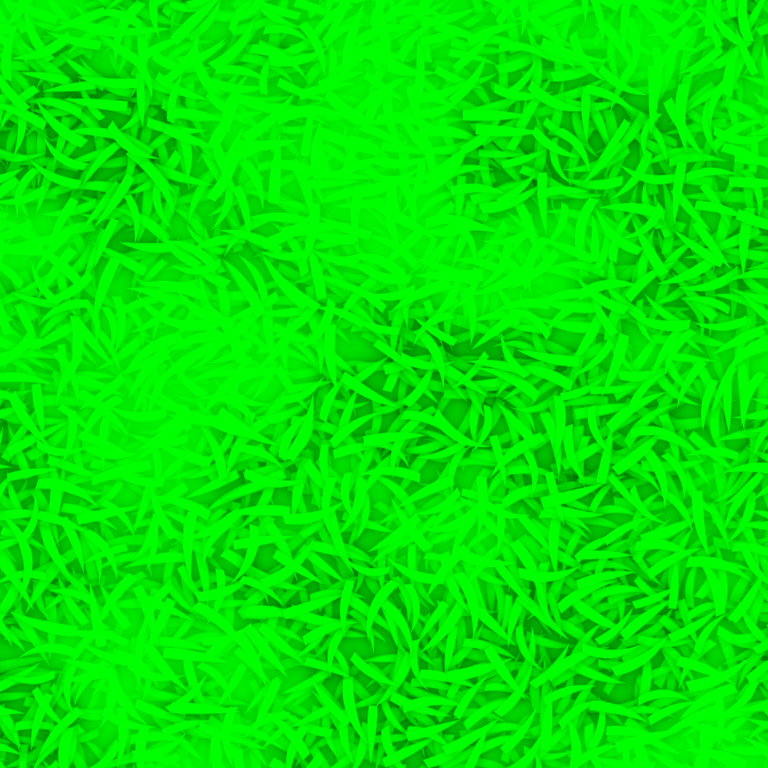
A Shadertoy shader for this texture:

```glsl
const int LAYERS = 4;
const int REACH = 2;
const float CELL = 0.045;
const float HALF_LENGTH = 0.041;
const float HALF_WIDTH = 0.0078;
const float SHADOW_SIZE = 0.006;
const float EDGE = 0.0015;

float hash(vec2 p) {
    vec3 q = fract(vec3(p.xyx) * 0.1031);
    q += dot(q, q.yzx + 33.33);
    return fract((q.x + q.y) * q.z);
}

vec4 hash4(vec2 p) {
    return vec4(hash(p), hash(p + 17.3), hash(p + 41.7), hash(p + 73.1));
}

float noise(vec2 p) {
    vec2 i = floor(p), f = fract(p);
    f = f * f * (3.0 - 2.0 * f);
    return mix(mix(hash(i), hash(i + vec2(1, 0)), f.x),
               mix(hash(i + vec2(0, 1)), hash(i + vec2(1, 1)), f.x), f.y);
}

// Bent leaf along x: blunt at the left end, pointed at the right
float bladeDistance(vec2 p, float halfLength, float halfWidth, float bend) {
    float along = p.x / halfLength;
    p.y -= bend * (along * along - 0.33);
    float t = clamp(along * 0.5 + 0.5, 0.0, 1.0);
    float width = halfWidth * (1.0 - t) * (0.8 + 1.4 * t);
    vec2 d = vec2(abs(p.x) - halfLength, abs(p.y) - width);
    return length(max(d, 0.0)) + min(max(d.x, d.y), 0.0);
}

// Paints one layer of scattered blades and their soft shadows
float paintLayer(float shade, vec2 uv, float seed, float bladeShade, float shadow) {
    vec2 grid = uv / CELL + vec2(0.37, 0.61) * seed;
    vec2 home = floor(grid);
    for (int y = -REACH; y <= REACH; y++) {
        for (int x = -REACH; x <= REACH; x++) {
            vec2 cell = home + vec2(x, y);
            vec4 rnd = hash4(cell + 131.0 * seed + 200.0);
            vec2 offset = (grid - cell - rnd.xy) * CELL;

            // Neighbours lean together, mostly downwards
            float flow = noise(cell * CELL * 7.0 + 30.0);
            float angle = -1.9 + (flow - 0.5) * 7.0 + (rnd.z - 0.5) * 2.2;
            vec2 dir = vec2(cos(angle), sin(angle));
            vec2 local = vec2(dot(offset, dir), dot(offset, vec2(-dir.y, dir.x)));

            float size = mix(0.75, 1.1, rnd.w);
            float bend = (fract(rnd.w * 7.0 + rnd.z) - 0.5) * 0.022;
            float d = bladeDistance(local, HALF_LENGTH * size, HALF_WIDTH * size, bend);

            shade *= 1.0 - shadow * exp(-max(d, 0.0) / SHADOW_SIZE);
            float rim = 0.035 * smoothstep(-0.003, 0.0, d);
            shade = mix(shade, bladeShade - rim, 1.0 - smoothstep(-EDGE, EDGE, d));
        }
    }
    return shade;
}

void mainImage(out vec4 fragColor, in vec2 fragCoord) {
    vec2 uv = fragCoord / iResolution.y;

    // Broad patches of flat light and deep shade
    float patches = 0.65 * noise(uv * 6.0 + 5.0) + 0.35 * noise(uv * 13.0 + 9.0);
    float depth = smoothstep(0.25, 0.72, patches);
    float shadow = mix(0.025, 0.12, depth);
    float shade = mix(0.99, 0.85, depth);

    // Blades from the ground up, brighter towards the top
    for (int i = 0; i < LAYERS; i++) {
        float height = float(i) / float(LAYERS - 1);
        shade = paintLayer(shade, uv, float(i) + 1.0, mix(1.01, 1.07, height), shadow);
    }

    fragColor = vec4(0.0, clamp(shade, 0.0, 1.0), 0.0, 1.0);
}
```
